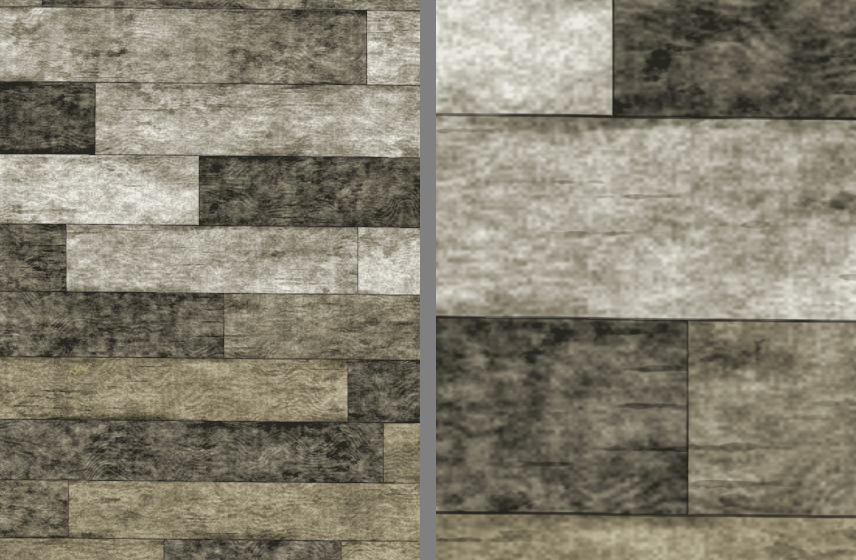
Left, the full canvas; right, a detail of the centre.
Reproduce this texture procedurally as a Shadertoy shader.

```glsl
const int ROWS = 10;
// Joint positions across each row, from the top row down (2.0 = no joint)
const vec2 JOINTS[ROWS] = vec2[ROWS](
    vec2(0.10, 2.0), vec2(0.873, 2.0), vec2(0.227, 2.0), vec2(0.474, 2.0), vec2(0.158, 0.852),
    vec2(0.533, 2.0), vec2(0.828, 2.0), vec2(0.913, 2.0), vec2(0.163, 2.0), vec2(0.39, 0.8125));
// Tone of the first, second and third plank, then the fade along the row
const vec4 TONES[ROWS] = vec4[ROWS](
    vec4(0.50, 0.42, 0.4, 0.15), vec4(0.53, 0.90, 0.5, -0.50), vec4(0.25, 0.67, 0.5, 0.0),
    vec4(0.75, 0.20, 0.5, 0.05), vec4(0.33, 0.68, 0.74, 0.0), vec4(0.33, 0.47, 0.5, 0.03),
    vec4(0.53, 0.23, 0.5, -0.05), vec4(0.28, 0.49, 0.5, 0.06), vec4(0.42, 0.55, 0.5, 0.0),
    vec4(0.53, 0.30, 0.64, 0.0));

const vec3 SOOT = vec3(0.155, 0.15, 0.125);
const vec3 TAUPE = vec3(0.538, 0.51, 0.438);
const vec3 CHALK = vec3(0.92, 0.915, 0.885);
const vec3 SEAM = vec3(0.13, 0.125, 0.105);
const vec3 THREAD = vec3(0.78, 0.68, 0.40);
const vec3 TAN_TINT = vec3(1.01, 0.99, 0.91);

float hash(vec2 p) {
    return fract(sin(dot(p, vec2(127.1, 311.7))) * 43758.5453);
}

float noise(vec2 p) {
    vec2 i = floor(p), f = fract(p);
    f = f * f * (3.0 - 2.0 * f);
    return mix(mix(hash(i), hash(i + vec2(1, 0)), f.x),
               mix(hash(i + vec2(0, 1)), hash(i + vec2(1, 1)), f.x), f.y);
}

float fbm(vec2 p) {
    float sum = 0.0, amp = 0.5;
    for (int i = 0; i < 4; i++) {
        sum += amp * noise(p);
        p = p * 2.03 + 17.3;
        amp *= 0.5;
    }
    return sum / 0.9375;
}

float lineMask(float dist, float halfWidth, float px) {
    return 1.0 - smoothstep(halfWidth - px, halfWidth + px, dist);
}

// Row coordinate measured downward; rows get slightly shorter toward the bottom
float rowCoord(float y, float start, float pitch, float shrink) {
    return (pitch - sqrt(pitch * pitch - 4.0 * shrink * (y - start))) / (2.0 * shrink);
}

vec3 woodColor(float tone) {
    float t = clamp(tone, 0.0, 1.0) * 2.0;
    return t < 1.0 ? mix(SOOT, TAUPE, t) : mix(TAUPE, CHALK, t - 1.0);
}

// Curling lines pressed into the surface, broken into short patches
float ripple(vec2 q, float warp) {
    float phase = q.y * 620.0 + warp * noise(q * vec2(19.0, 17.0)) + 9.0 * noise(q * 55.0);
    float patches = smoothstep(0.35, 0.65, noise(q * vec2(20.0, 36.0) + 31.0));
    return sin(phase) * (0.2 + 0.8 * patches);
}

// Thin ragged cracks along the grain, gathered in a few areas
float cracks(vec2 q, float grit) {
    float thin = smoothstep(0.68, 0.92, noise(q * vec2(20.0, 230.0)) + 0.8 * (grit - 0.5));
    return thin * smoothstep(0.58, 0.85, noise(q * vec2(6.0, 22.0) + 9.0));
}

// One ragged dark knot in a plank, stretched along the grain
float knot(vec2 uv, float f, float id) {
    vec2 center = vec2(0.1 + 0.8 * hash(vec2(id, 3.0)), mix(0.08, 0.9, hash(vec2(id, 8.0))));
    vec2 d = vec2((uv.x - center.x) * 20.0, (f - center.y) * 13.0);
    return 1.0 - smoothstep(0.1, 0.9, length(d) + 1.8 * (fbm(uv * vec2(50.0, 130.0)) - 0.4));
}

void mainImage(out vec4 fragColor, in vec2 fragCoord) {
    vec2 uv = fragCoord / iResolution.xy;
    float aspect = iResolution.x / iResolution.y;
    vec2 p = vec2(uv.x * aspect, uv.y);
    float px = 1.0 / iResolution.y;

    // Rows, with a slight tilt
    float y = 1.0 - uv.y - 0.007 * (uv.x - 0.5) + 0.0008 * (noise(uv * vec2(14.0, 3.0)) - 0.5);
    float k = rowCoord(y, 0.0156, 0.1354, 0.002116);
    float row = floor(k), f = k - row;
    int index = clamp(int(row) + 1, 0, ROWS - 1);
    float rowDist = min(f, 1.0 - f) * (0.1354 - 0.00423 * k);

    // Planks within the row
    vec2 joints = JOINTS[index];
    vec4 tones = TONES[index];
    float plank = step(joints.x, uv.x) + step(joints.y, uv.x);
    float jointDist = min(abs(uv.x - joints.x), abs(uv.x - joints.y)) * aspect;
    float base = plank < 0.5 ? tones.x : (plank < 1.5 ? tones.y : tones.z);
    base += tones.w * (uv.x - 0.5);
    float id = row * 3.0 + plank + 5.0;
    vec2 q = p + vec2(hash(vec2(id, 1.0)), hash(vec2(id, 2.0))) * 7.0;
    float darkness = 1.0 - smoothstep(0.3, 0.55, base);
    float tan_ = smoothstep(3.5, 4.5, row) * (1.0 - darkness);

    // Broad stain, then ragged wear; tan planks are calmer
    float tone = base + 0.018;
    float grit = fbm(q * vec2(85.0, 120.0));
    float wear = mix(1.0, 0.75, tan_);
    tone += 0.44 * wear * (fbm(q * vec2(6.0, 13.0)) - 0.5);
    tone += 0.36 * wear * (fbm(q * vec2(30.0, 48.0)) - 0.5);
    tone += mix(0.34, 0.46, darkness) * wear * (grit - 0.5);
    float flecks = smoothstep(0.53, 0.66, fbm(q * vec2(65.0, 95.0) + 50.0));
    tone -= 0.18 * wear * flecks * smoothstep(0.45, 0.65, fbm(q * vec2(9.0, 16.0) + 70.0));
    tone += darkness * 0.15 * (noise(q * vec2(120.0, 42.0)) - 0.5);

    // Pressed grain and fabric weave
    tone += mix(0.05, 0.06, darkness) * ripple(q, mix(26.0, 44.0, darkness));
    tone += 0.20 * (noise(p * vec2(360.0, 420.0)) - 0.5);
    tone += 0.08 * (noise(p * vec2(110.0, 430.0)) - 0.5);
    tone -= 0.22 * cracks(q, grit);
    tone -= 0.28 * knot(uv, f, id);
    float rub = smoothstep(0.45, 0.7, fbm(q * vec2(9.0, 55.0) + 4.0));
    tone -= 0.28 * rub * (1.0 - smoothstep(0.0, 0.02, rowDist));
    vec3 color = woodColor(tone) * mix(vec3(1.0), TAN_TINT, tan_);

    // Thin dark seams of varying strength
    float seam = max(lineMask(rowDist, 0.0009, px), 0.85 * lineMask(jointDist, 0.0007, px));
    color = mix(color, SEAM, seam * (0.45 + 0.5 * noise(p * 60.0)));

    // Loose curled thread
    float s = clamp((uv.x - 0.163) / 0.055, 0.0, 1.0);
    float curl = 0.325 + 0.022 * sqrt(s) + 0.004 * sin(s * 15.0);
    float threadDist = length(vec2((uv.x - 0.163 - 0.055 * s) * aspect, (uv.y - curl) * 0.7));
    color = mix(color, THREAD, 0.8 * lineMask(threadDist, 0.0010, px));

    fragColor = vec4(color, 1.0);
}
```
